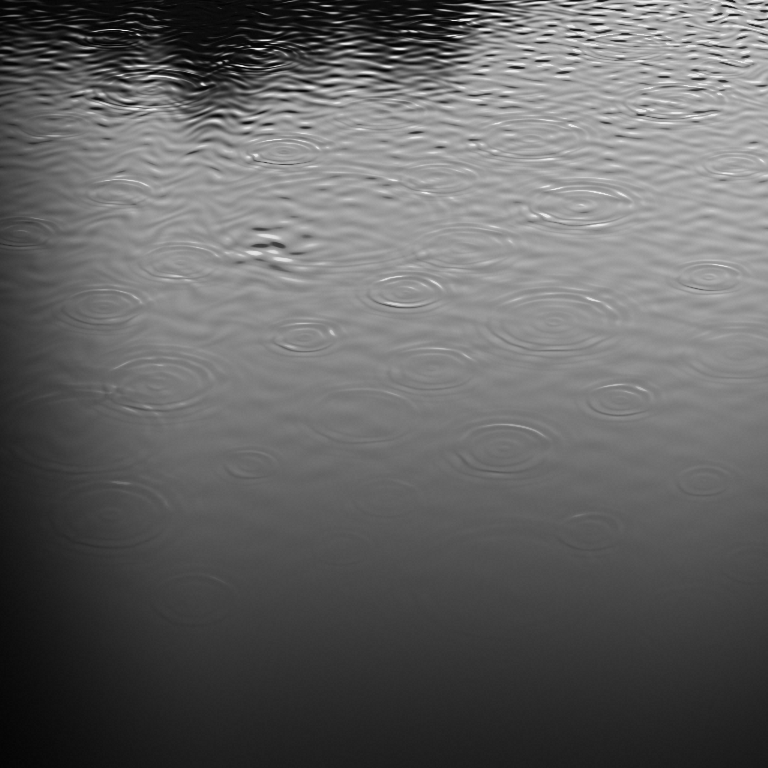
Give the GLSL for this texture, as a WebGL 1 fragment shader.

```glsl
precision highp float;
// Raindrop rings spreading over dark rippled water that recedes into the distance.
uniform vec2 u_resolution;

#define DROPS 44
#define HORIZON 1.6
#define RIPPLE_SCALE vec2(88.0, 225.0)
#define RIPPLE_GAIN 0.95
#define RING_GAIN 0.72
#define REFLECT_SHIFT 0.055
#define SHADE_GAIN 0.27
#define GRAIN 0.012

float hash(float n) {
  return fract(sin(n * 12.9898) * 4375.85);
}

float hash2(vec2 c) {
  return fract(sin(dot(c, vec2(12.9898, 78.233))) * 4375.85);
}

// Reflected light: bright sky, a dark bank at the far left, dim near edges.
float reflection(vec2 p) {
  float light = mix(0.09, 0.58, smoothstep(-0.12, 0.76, p.y));
  light += 0.11 * p.x * p.y;
  float trunk = exp(-pow(abs(p.x - 0.27) / 0.045, 2.0));
  float bank = 0.925 + 0.17 * smoothstep(0.5, 0.85, p.x) - 0.07 * trunk;
  bank += 0.012 * sin(p.x * 31.0) + 0.008 * sin(p.x * 73.0);
  light *= mix(1.0, 0.08, smoothstep(-0.08, 0.06, p.y - bank));
  float leftEdge = smoothstep(-0.13, 0.25, p.x + 0.12 * (p.y - 0.5));
  float rightEdge = smoothstep(1.25, 0.8, p.x - 0.2 * p.y);
  return light * mix(0.1, 1.0, leftEdge) * mix(0.6, 1.0, rightEdge);
}

// Layered, bent sines laid out in perspective.
float ripples(vec2 p) {
  float depth = 1.0 / (HORIZON - p.y);
  vec2 q = vec2((p.x - 0.5) * depth, depth) * RIPPLE_SCALE;
  float sum = 0.0;
  float weight = 0.42;
  for (int i = 0; i < 6; i++) {
    float k = float(i);
    float tilt = 1.0 * sin(k * 2.4 + 0.5);
    q += 0.6 * sin(q.yx * vec2(0.43, 0.57) + k * 1.9);
    sum += weight * sin(q.y + tilt * q.x + k * 4.1);
    q *= 1.1;
    weight *= 0.9;
  }
  return sum;
}

// Adds every drop: x holds the vertical slope, y the dark splash cover.
vec2 drops(vec2 p, float bend) {
  vec2 total = vec2(0.0);
  for (int i = 0; i < DROPS; i++) {
    float k = float(i);
    float rank = (k + 0.5) / float(DROPS);
    vec2 centre = vec2(fract(k * 0.618 + 0.23 + 0.12 * hash(k + 3.0)),
                       0.985 - 0.8 * pow(rank, 1.25));
    float squash = mix(0.68, 0.27, centre.y);
    float old = step(0.82, hash(k + 91.0));
    float size = mix(0.03, 0.085, pow(hash(k + 17.0), 1.4)) * (1.0 + 1.1 * old);
    float wavelength = mix(0.024, 0.012, centre.y) * (0.8 + 3.5 * size);
    vec2 d = (p - centre) / vec2(1.0, squash);
    float r = length(d) + 0.0022 * bend;

    // A strong outer packet, weaker inner rings and a faint wide wake.
    float rim = (r - size) / (0.17 * size + 0.006);
    float inner = r / (0.5 * size);
    float wake = (r - 1.5 * size) / (0.4 * size);
    float envelope = exp(-rim * rim) + 0.65 * (1.0 - old) * exp(-inner * inner)
                   + 0.25 * exp(-wake * wake);
    envelope *= clamp(0.9 + 0.55 * bend, 0.25, 1.5);
    float facing = (d.y + 0.28 * d.x) / (length(d) + 0.004);
    float strength = mix(0.35, 1.0, hash(k + 41.0)) * (1.0 - 0.5 * old);
    strength *= mix(0.5, 1.0, smoothstep(0.15, 0.55, centre.y));
    float crest = 0.5 + 0.5 * sin((r - size) * 6.2832 / wavelength);
    total.x += strength * envelope * facing * (2.2 * crest * crest - 0.82);

    // A few drops still show a thin jet above a dark dimple.
    float fresh = step(0.87, hash(k + 67.0)) * (1.0 - old);
    vec2 s = p - centre;
    float jet = smoothstep(0.0035, 0.0005, abs(s.x) + 0.15 * abs(s.y - 0.004))
              * smoothstep(0.016, 0.006, abs(s.y - 0.004));
    vec2 dip = s / vec2(0.012, 0.005);
    total.y = max(total.y, fresh * max(jet, 0.8 * exp(-dot(dip, dip))));
  }
  return total;
}

void main() {
  vec2 p = gl_FragCoord.xy / u_resolution;
  float chop = ripples(p);
  vec2 rain = drops(p, chop);

  // The far water is rough; one stirred patch lies in the middle distance.
  vec2 stir = (p - vec2(0.36, 0.67)) / vec2(0.05, 0.045);
  float rough = 0.05 + 0.13 * smoothstep(0.1, 0.5, p.y) + 0.8 * p.y * p.y * p.y * p.y
              + 0.6 * exp(-dot(stir, stir));
  float slope = RIPPLE_GAIN * rough * chop + RING_GAIN * rain.x;

  // Slopes bend the reflection, shade the surface and catch sharp glints.
  float light = reflection(p + vec2(0.01, -REFLECT_SHIFT) * slope);
  float far = smoothstep(0.45, 0.8, p.y);
  float value = light * (1.0 + SHADE_GAIN * clamp(slope, -1.6, 1.6));
  value *= 1.0 - 0.6 * far * smoothstep(0.5, 1.0, -slope);
  value += 0.22 * light * smoothstep(0.5, 1.0, slope);
  value *= 1.0 - 0.75 * rain.y;
  value += GRAIN * (hash2(floor(p * 512.0)) - 0.5);
  gl_FragColor = vec4(vec3(clamp(value, 0.02, 0.9)), 1.0);
}
```
